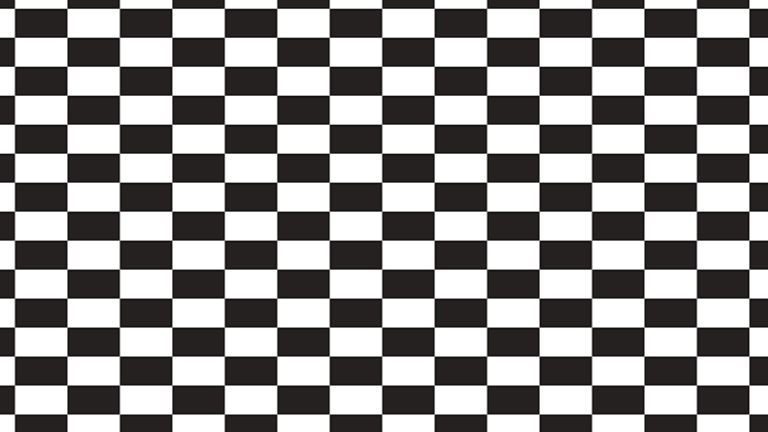
This pattern is drawn by a Shadertoy shader. Its source:

```glsl
// Checkerboard of wide dark and white cells, cropped by the canvas borders.
// Signed triangle waves give the distance to the grid lines on each axis; the
// product of their softened signs is the checker, with a darker rim inside.

// Lengths are fractions of the canvas height.
const vec2 CELL = vec2(0.12143, 0.06708);
const vec2 ORIGIN = vec2(0.0347, -0.0266);   // lower left corner of a dark cell
const vec2 EDGE_SOFTNESS = vec2(0.0042, 0.0034);
const float RIM_WIDTH = 0.0043;
const float RIM_SOFTNESS = 0.0020;

const vec3 WHITE = vec3(1.0);
const vec3 CHARCOAL = vec3(0.15, 0.13, 0.13);
const vec3 RIM_BLACK = vec3(0.07, 0.06, 0.06);

// Distance to the nearest grid line per axis, negative in every second cell.
vec2 signedGridDistance(vec2 p) {
    vec2 u = (p - ORIGIN) / CELL;
    return (0.5 - abs(mod(u + 0.5, 2.0) - 1.0)) * CELL;
}

void mainImage(out vec4 fragColor, in vec2 fragCoord) {
    vec2 p = fragCoord / iResolution.y;
    float pixel = 1.0 / iResolution.y;
    vec2 d = signedGridDistance(p);

    // Dark where both axes share a sign
    vec2 side = clamp(2.0 * d / max(EDGE_SOFTNESS, vec2(pixel)), -1.0, 1.0);
    float dark = 0.5 + 0.5 * side.x * side.y;

    // Thin deeper line along the border of each dark cell
    float edge = min(abs(d.x), abs(d.y));
    float blur = 0.5 * max(RIM_SOFTNESS, pixel);
    float rim = 1.0 - smoothstep(RIM_WIDTH - blur, RIM_WIDTH + blur, edge);

    vec3 ink = mix(CHARCOAL, RIM_BLACK, rim);
    fragColor = vec4(mix(WHITE, ink, dark), 1.0);
}
```
